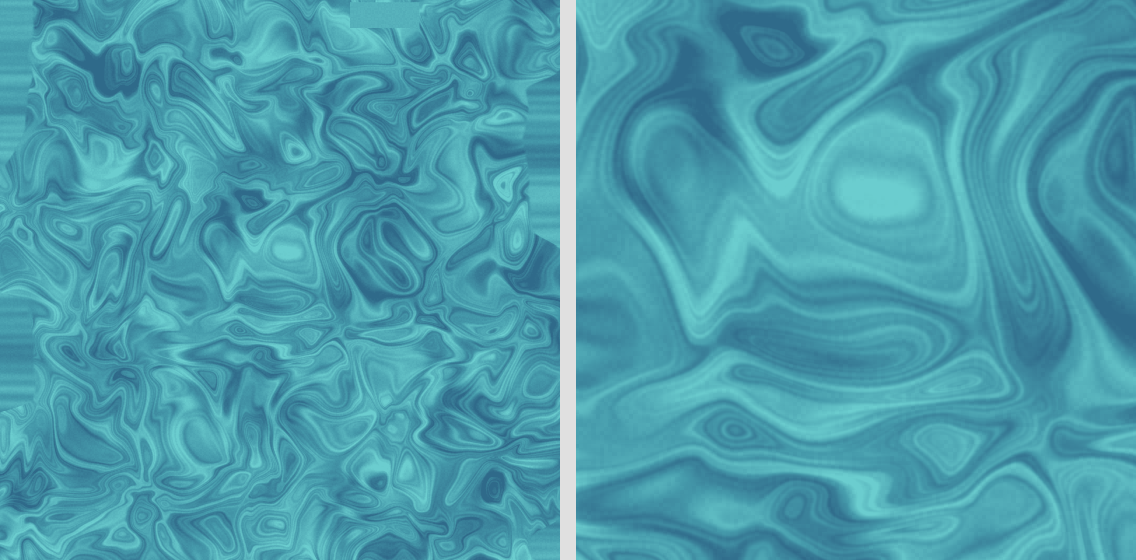
Left: the whole. Right: its middle third, enlarged.
Give the GLSL for this texture, as a three.js fragment shader.

```glsl
// Teal liquid surface: folded swirls with fine light and dark contour ribbons.
varying vec2 vUv;

#define SCALE 10.5
#define WARP 0.95
#define FOLD 0.3
#define CONTRAST 1.12
#define BRIGHTNESS 0.05
#define GRAIN 0.13
#define EDGE_REACH 0.06
#define DEEP vec3(0.185, 0.415, 0.540)
#define TEAL vec3(0.272, 0.607, 0.672)
#define FOAM vec3(0.420, 0.805, 0.810)

vec2 hash2(vec2 p) {
  vec3 q = fract(vec3(p.xyx) * vec3(0.1031, 0.1030, 0.0973));
  q += dot(q, q.yzx + 33.33);
  return fract((q.xx + q.yz) * q.zy);
}

float cornerSlope(vec2 cell, vec2 offset) {
  vec2 g = hash2(cell) * 2.0 - 1.0;
  return dot(g / max(length(g), 0.001), offset);
}

// Gradient noise, about -0.7 to 0.7
float noise(vec2 p) {
  vec2 i = floor(p), f = fract(p);
  vec2 u = f * f * f * (f * (f * 6.0 - 15.0) + 10.0);
  vec2 e = vec2(1.0, 0.0);
  return mix(
    mix(cornerSlope(i, f), cornerSlope(i + e, f - e), u.x),
    mix(cornerSlope(i + e.yx, f - e.yx), cornerSlope(i + e.xx, f - e.xx), u.x),
    u.y);
}

// Height field whose contours the ribbons follow
float swirl(vec2 uv) {
  vec2 p = uv * SCALE + 20.0;
  p += WARP * vec2(noise(p * 0.65 + 3.7), noise(p * 0.65 + 41.3));
  p += FOLD * vec2(noise(p * 1.6 + 11.9), noise(p * 1.6 + 67.1));
  return noise(p) + 0.3 * noise(p * 1.9 + 9.4);
}

// Contour bands in four widths; those too thin to resolve fade out
float ribbons(float height, float slope, float drift) {
  float sum = 0.0, density = 3.5, strength = 1.0;
  for (int i = 0; i < 4; i++) {
    float crowding = density * slope;
    float visible = 1.0 - smoothstep(220.0, 600.0, crowding);
    sum += strength * visible * noise(vec2(height * density + 50.0, drift + density));
    density *= 2.0;
    strength *= 0.85;
  }
  return sum;
}

// Horizontal smears that run in from the left and right borders
float borderMask(vec2 uv) {
  float side = step(0.5, uv.x);
  float inset = min(uv.x, 1.0 - uv.x);
  float reach = EDGE_REACH * smoothstep(0.02, 0.2, noise(vec2(uv.y * 5.0, side * 7.0 + 2.4)));
  reach += 0.02 * noise(uv * 14.0) * step(0.01, reach);
  return 1.0 - smoothstep(reach - 0.006, reach + 0.001, inset);
}

float smearTone(vec2 uv) {
  float side = step(0.5, uv.x) * 9.0;
  return 0.9 * noise(vec2(uv.y * 12.0, side + 0.4))
       + 0.6 * noise(vec2(uv.y * 80.0, side + uv.x * 2.0 + 0.3));
}

float boxMask(vec2 uv, vec2 center, vec2 halfSize) {
  vec2 d = abs(uv - center) - halfSize;
  return 1.0 - smoothstep(-0.001, 0.001, max(d.x, d.y));
}

void main() {
  // Swirl height and its steepness
  float stepSize = 0.001;
  float height = swirl(vUv);
  vec2 rise = vec2(swirl(vUv + vec2(stepSize, 0.0)), swirl(vUv + vec2(0.0, stepSize))) - height;
  float slope = length(rise) / stepSize;

  // Broad shade plus ribbons
  float drift = 4.0 * noise(vUv * 4.0 + 5.2) + vUv.x * 3.0 + vUv.y * 2.0;
  float tone = 0.75 * noise(vUv * SCALE * 0.55 + 31.6);
  tone += 0.35 * noise(vUv * SCALE * 1.3 + height + 13.1);
  tone += ribbons(height, slope, drift);

  // Smeared borders and one flat patch
  tone = mix(tone, smearTone(vUv), borderMask(vUv));
  tone = mix(tone, 0.34, boxMask(vUv, vec2(0.687, 0.973), vec2(0.062, 0.023)));

  // Faint grain, then the colour ramp
  tone = tone * CONTRAST + BRIGHTNESS + GRAIN * (hash2(floor(vUv * 400.0)).x - 0.5);
  vec3 color = mix(TEAL, DEEP, clamp(-tone, 0.0, 1.0));
  color = mix(color, FOAM, clamp(tone, 0.0, 1.0));
  gl_FragColor = vec4(color, 1.0);
}
```
